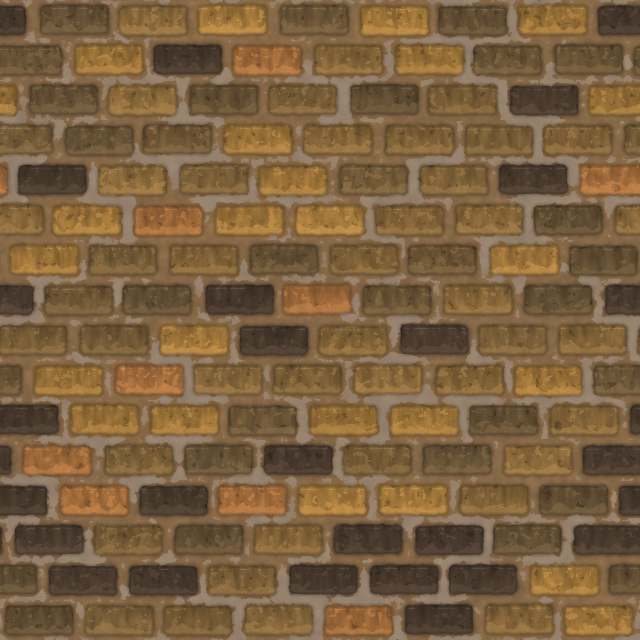
Write a WebGL 2 fragment shader that draws this texture.

```glsl
#version 300 es
precision highp float;

uniform vec2 u_resolution;
out vec4 fragColor;

#define COLUMNS 8.0
#define ROWS 16.0
#define ROW_SHIFT 0.4375
#define BRICK_HALF vec2(0.85, 0.365)
#define CORNER 0.13
#define JITTER vec2(0.035, 0.02)
#define DARK_SHARE 0.17
#define EDGE_WEAR 0.035
#define CLAY vec3(0.535, 0.415, 0.285)
#define GREY_MORTAR vec3(0.585, 0.505, 0.425)

vec2 hash2(vec2 p) {
    vec3 a = fract(p.xyx * vec3(0.1031, 0.1030, 0.0973));
    a += dot(a, a.yzx + 33.33);
    return fract((a.xx + a.yz) * a.zy);
}

// Gradient at a lattice point, wrapped so that the noise tiles
float corner(vec2 cell, vec2 offset, vec2 f, vec2 period) {
    float angle = 6.2832 * hash2(mod(cell + offset, period) + period.yx).x;
    return dot(vec2(cos(angle), sin(angle)), f - offset);
}

float gradientNoise(vec2 uv, vec2 period) {
    vec2 p = uv * period, cell = floor(p), f = p - cell;
    vec2 s = f * f * f * (f * (f * 6.0 - 15.0) + 10.0);
    vec2 e = vec2(0.0, 1.0);
    return mix(mix(corner(cell, e.xx, f, period), corner(cell, e.yx, f, period), s.x),
               mix(corner(cell, e.xy, f, period), corner(cell, e.yy, f, period), s.x), s.y);
}

float fbm(vec2 uv, vec2 period) {
    float sum = 0.0, amplitude = 0.8;
    for (int i = 0; i < 4; i++) {
        sum += amplitude * gradientNoise(uv, period);
        period *= 2.0;
        amplitude *= 0.5;
    }
    return sum;
}

float roundedBox(vec2 p, vec2 halfSize, float radius) {
    vec2 q = abs(p) - halfSize + radius;
    return length(max(q, 0.0)) + min(max(q.x, q.y), 0.0) - radius;
}

// Nearest brick: local position, distance in row heights, wrapped id
float nearestBrick(vec2 uv, out vec2 local, out vec2 id) {
    float best = 1e3;
    float row = floor(uv.y * ROWS);
    for (int j = -1; j <= 1; j++) {
        float r = row + float(j);
        vec2 p = vec2(uv.x * COLUMNS + 0.021 + ROW_SHIFT * r, uv.y * ROWS);
        for (int i = -1; i <= 1; i++) {
            vec2 cell = vec2(floor(p.x) + float(i), r);
            // Full turns of the row shift are undone when rows wrap
            float turns = floor(r / ROWS) * ROWS * ROW_SHIFT;
            vec2 key = mod(cell - vec2(turns, 0.0), vec2(COLUMNS, ROWS));
            vec2 q = (p - cell - 0.5) * vec2(ROWS / COLUMNS, 1.0);
            q -= (hash2(key + 51.0) * 2.0 - 1.0) * JITTER;
            float d = roundedBox(q, BRICK_HALF, CORNER);
            if (d < best) { best = d; local = q; id = key; }
        }
    }
    return best;
}

vec3 brickTone(vec2 id) {
    vec2 h = hash2(id + 7.0);
    vec3 tone = mix(vec3(0.40, 0.32, 0.21), vec3(0.54, 0.41, 0.23), smoothstep(0.25, 0.8, h.x));
    tone = mix(tone, vec3(0.63, 0.465, 0.23), step(0.8, h.x));
    tone = mix(tone, vec3(0.63, 0.42, 0.23), step(0.94, h.x));
    tone = mix(tone, vec3(0.29, 0.23, 0.18), step(h.x, DARK_SHARE));
    return tone * (0.95 + 0.1 * h.y);
}

vec3 brickSurface(vec2 uv, vec2 q, float d, vec3 tone) {
    float v = q.y / BRICK_HALF.y;
    float folds = fbm(uv, vec2(72.0, 28.0));
    float flakes = fbm(uv, vec2(60.0, 64.0));
    vec3 lit = tone * 1.17 + 0.025;
    vec3 color = tone * (0.98 + 0.28 * folds - 0.06 * smoothstep(-0.5, 0.7, v));

    // Pits, glossy flakes and the wavy lighter lip at the foot
    color *= 1.0 - 0.2 * smoothstep(0.3, 0.45, -flakes);
    color = mix(color, lit, 0.6 * smoothstep(0.27, 0.32, flakes));
    float lip = v + 0.5 - 0.65 * fbm(uv, vec2(44.0, 20.0));
    color = mix(color, lit, 0.65 * smoothstep(0.06, -0.06, lip));

    // Broken highlight under the top edge, then the rounded dark rim
    float shine = smoothstep(0.07, 0.0, abs(v - 0.76)) * smoothstep(-0.1, 0.25, folds);
    color += 0.07 * shine * smoothstep(-0.03, -0.07, d);
    return color * (1.0 - 0.2 * smoothstep(-0.08, 0.0, d));
}

vec3 mortarSurface(vec2 uv, float d, vec3 tone) {
    float broad = fbm(uv, vec2(9.0));
    float grain = fbm(uv, vec2(56.0));
    vec3 stain = mix(CLAY, tone, 0.3 * exp(-12.0 * d)) * (1.0 + 0.14 * grain);
    vec3 grey = GREY_MORTAR * (1.0 + 0.1 * fbm(uv, vec2(36.0)));

    // Grey patches break through the clay with a pale ragged border
    float patchLevel = broad + 0.5 * grain + 2.2 * (d - 0.12);
    vec3 color = mix(stain, grey, smoothstep(-0.04, 0.12, patchLevel));
    color += 0.035 * smoothstep(0.05, 0.0, abs(patchLevel - 0.05));
    return color * mix(0.8, 1.0, smoothstep(-0.01, 0.1, d));
}

void main() {
    vec2 uv = gl_FragCoord.xy / u_resolution;
    vec2 local, id;
    float d = nearestBrick(uv, local, id);
    d += EDGE_WEAR * fbm(uv, vec2(64.0));

    float aa = ROWS / u_resolution.y;
    vec3 tone = brickTone(id);
    vec3 color = mix(brickSurface(uv, local, d, tone),
                     mortarSurface(uv, max(d, 0.0), tone), smoothstep(-aa, aa, d));
    fragColor = vec4(color, 1.0);
}
```
